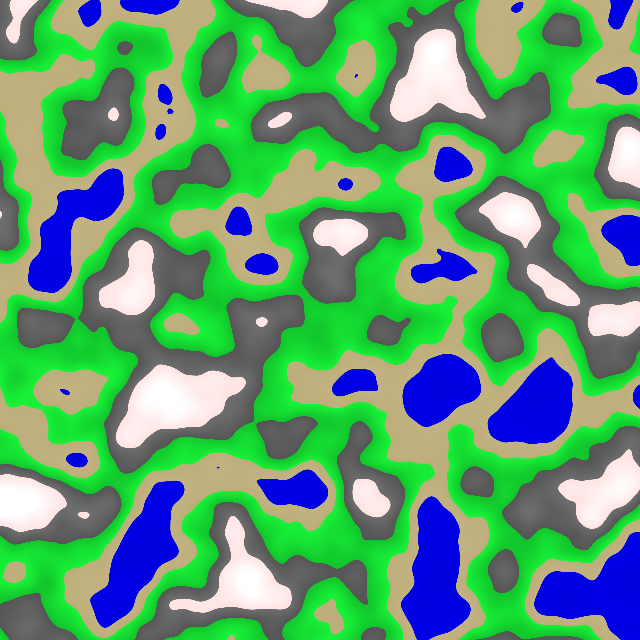
Reproduce this texture procedurally as a Shadertoy shader.

```glsl
#define CELLS 6.6          // noise cells across the canvas
#define OCTAVES 3
#define GAIN 0.32          // strength of each finer octave
#define SPREAD 0.227       // standard deviation of the summed noise
#define SEED 37u
#define SHORE -1.28        // band limits, in standard deviations
#define GRASS_LINE -0.51
#define ROCK_LINE 0.43
#define SNOW_LINE 1.28
#define EDGE_WIDTH 0.3     // band edge softness, in screen samples

// Integer hash of a lattice point, mapped to 0..1
float hash(ivec2 cell) {
    uvec2 q = uvec2(cell + 4096) * uvec2(1597334673u, 3812015801u);
    uint n = (q.x ^ q.y) + SEED * 2654435769u;
    n = (n ^ (n >> 16)) * 2146121005u;
    n = (n ^ (n >> 15)) * 2221713035u;
    n ^= n >> 16;
    return float(n >> 8) / 16777216.0;
}

// Slope of a lattice point's random gradient at an offset from it
float slope(ivec2 cell, vec2 offset) {
    float angle = 6.28319 * hash(cell);
    return dot(vec2(cos(angle), sin(angle)), offset);
}

float gradientNoise(vec2 p) {
    ivec2 cell = ivec2(floor(p));
    vec2 f = fract(p);
    vec2 fade = f * f * f * (f * (f * 6.0 - 15.0) + 10.0);
    float low = mix(slope(cell, f),
                    slope(cell + ivec2(1, 0), f - vec2(1, 0)), fade.x);
    float high = mix(slope(cell + ivec2(0, 1), f - vec2(0, 1)),
                     slope(cell + ivec2(1, 1), f - vec2(1, 1)), fade.x);
    return mix(low, high, fade.y);
}

// Terrain height in standard deviations around zero
float terrainHeight(vec2 uv) {
    vec2 p = uv * CELLS;
    float sum = 0.0, amplitude = 1.0;
    for (int i = 0; i < OCTAVES; i++) {
        sum += amplitude * gradientNoise(p);
        p = p * 2.0 + vec2(17.3, 41.7);
        amplitude *= GAIN;
    }
    return sum / SPREAD;
}

// Colour ramp inside one height band
vec3 ramp(vec3 bottom, vec3 top, float from, float to, float h) {
    return mix(bottom, top, clamp((h - from) / (to - from), 0.0, 1.0));
}

void mainImage(out vec4 fragColor, in vec2 fragCoord) {
    vec2 uv = fragCoord / iResolution.y;
    float h = terrainHeight(uv);
    float edge = max(EDGE_WIDTH * fwidth(h), 1e-4);

    // Shade of each band
    vec3 water = ramp(vec3(0.0, 0.0, 0.87), vec3(0.0, 0.0, 0.91), -2.3, SHORE, h);
    vec3 sand = ramp(vec3(0.76, 0.70, 0.50), vec3(0.74, 0.68, 0.48), SHORE, GRASS_LINE, h);
    vec3 grass = ramp(vec3(0.09, 0.95, 0.22), vec3(0.07, 0.77, 0.17), GRASS_LINE, ROCK_LINE, h);
    vec3 rock = ramp(vec3(0.33), vec3(0.43), ROCK_LINE, SNOW_LINE, h);
    vec3 snow = ramp(vec3(1.0, 0.89, 0.89), vec3(1.0), SNOW_LINE, 2.3, h);

    // Stack the bands with narrow, crisp edges
    vec4 limits = vec4(SHORE, GRASS_LINE, ROCK_LINE, SNOW_LINE);
    vec4 cover = clamp((h - limits) / edge + 0.5, 0.0, 1.0);
    vec3 color = mix(water, sand, cover.x);
    color = mix(color, grass, cover.y);
    color = mix(color, rock, cover.z);
    color = mix(color, snow, cover.w);
    fragColor = vec4(color, 1.0);
}
```
